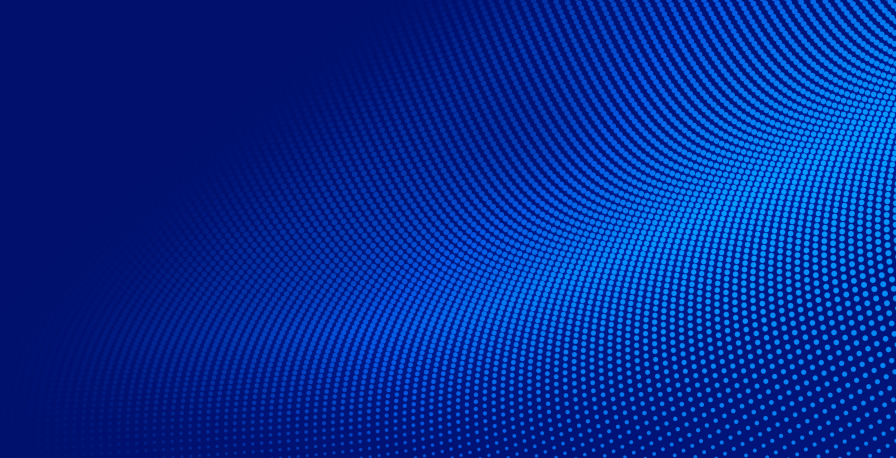
Write a WebGL 2 fragment shader that draws this background.

```glsl
#version 300 es
precision highp float;
// A halftone sheet of blue dots folded along a rising crest on navy.
// Two families of bent lines cross to form the dot lattice: one sweeps down
// to the crest, one arcs up through it. Light and dot size follow the crest.

#define SWEEP_STEP 0.0205
#define ARC_STEP 0.0195
#define CREST_SLOPE 1.75
#define UPPER_SLOPE 0.3
#define LOWER_SLOPE 0.88
#define ARC_TILT 0.45
#define ARC_CURVE 0.75
#define RADIUS_CREST 0.44
#define RADIUS_TOP 0.38
#define RADIUS_BASE 0.17
#define UPPER_FALLOFF 2.1
#define EDGE_SOFTNESS 0.75

uniform vec2 u_resolution;
out vec4 fragColor;

const vec3 NAVY = vec3(0.0, 0.062, 0.425);
const vec3 HAZE = vec3(0.0, 0.14, 0.68);
const vec3 AZURE = vec3(0.01, 0.34, 0.89);
const vec3 SKY = vec3(0.02, 0.62, 1.0);

// Height of the crest: flat at the left, climbing to the right.
float crest(float x) {
    float t = x - 1.0;
    return 0.25 + 0.25 * (t + sqrt(t * t + 0.06));
}

// Lines from the upper left that flatten as they reach the crest (d = 0).
float sweepDrift(float d) {
    float slope = d > 0.0 ? UPPER_SLOPE : LOWER_SLOPE;
    float width = d > 0.0 ? 0.14 : 0.2;
    return slope * d + (CREST_SLOPE - slope) * width * atan(d / width);
}

// Lines that stand upright below the crest and lean right above it.
float arcDrift(float d) {
    float width = 0.3;
    return ARC_TILT * d + ARC_CURVE * width * log(cosh(d / width));
}

// Lattice coordinates; one dot sits at the centre of each unit cell.
vec2 lattice(vec2 p, float d) {
    return vec2((p.x + sweepDrift(d)) / SWEEP_STEP, (p.x - arcDrift(d)) / ARC_STEP);
}

// Light on the sheet, dying out to the left and towards the upper left.
float sheetLight(vec2 p, float d, float depth) {
    float along = smoothstep(-0.1, 1.7, p.x);
    float across = exp(-UPPER_FALLOFF * max(d, 0.0) * (1.25 - 0.35 * p.x)) * (1.0 - 0.25 * depth);
    float corner = p.y - 0.35 - 0.794 * p.x;
    float fade = 1.0 - smoothstep(-0.38, 0.02, corner);
    vec2 hollow = (p - vec2(1.12, 0.72)) / vec2(0.24, 0.16);
    return along * across * fade * (1.0 - 0.3 * exp(-dot(hollow, hollow)));
}

void main() {
    vec2 p = gl_FragCoord.xy / u_resolution.y;
    float ridge = crest(p.x);
    float d = p.y - ridge;
    float depth = clamp(-d / ridge, 0.0, 1.0);
    float light = sheetLight(p, d, depth);

    // The inverse Jacobian turns lattice offsets into screen offsets,
    // so the dots stay round however the lattice is sheared.
    vec2 cell = lattice(p, d);
    mat2 jacobian = mat2(dFdx(cell), dFdy(cell));
    mat2 toScreen = inverse(jacobian);
    float cellSize = inversesqrt(abs(determinant(jacobian)));

    vec2 offset = fract(cell) - 0.5;
    float nearest = 1e5;
    for (int j = -1; j <= 1; j++) {
        for (int i = -1; i <= 1; i++) {
            nearest = min(nearest, length(toScreen * (offset - vec2(i, j))));
        }
    }

    // Dots shrink away from the crest, most of all below it.
    float upperSize = mix(RADIUS_CREST, RADIUS_TOP, clamp(2.0 * d, 0.0, 1.0));
    float radius = cellSize * mix(upperSize, RADIUS_BASE, depth);
    float dotMask = 1.0 - smoothstep(radius - EDGE_SOFTNESS, radius + EDGE_SOFTNESS, nearest);

    // A soft glow lies under the dots along the crest.
    float glow = light * (0.25 + 0.55 * exp(-d * d / 0.025));
    vec3 ground = mix(NAVY, HAZE, glow);
    vec3 dotColor = mix(NAVY, AZURE, min(2.0 * light, 1.0));
    dotColor = mix(dotColor, SKY, max(2.0 * light - 1.0, 0.0));
    fragColor = vec4(mix(ground, dotColor, dotMask), 1.0);
}
```
